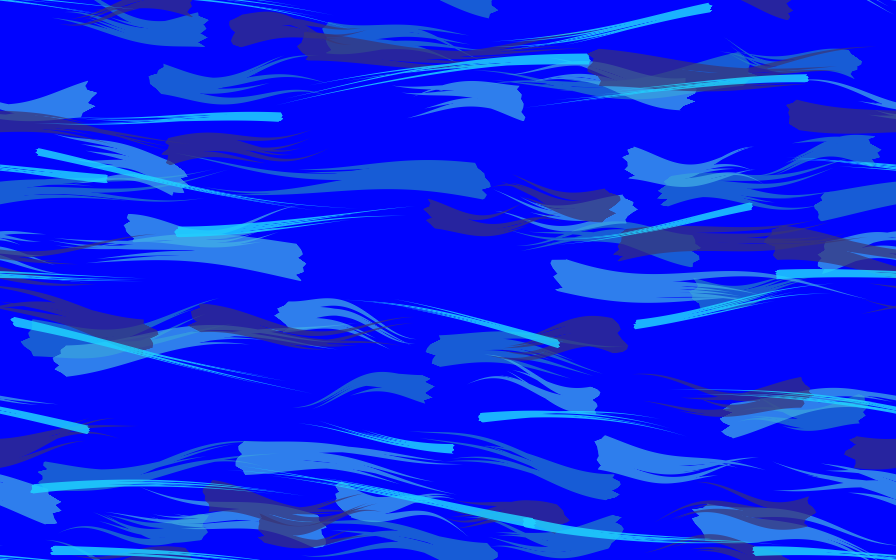
Write a WebGL 1 fragment shader that draws this background.

```glsl
precision highp float;

uniform vec2 u_resolution;

const vec2 TILE = vec2(1.6, 1.0);
const float STROKES_PER_LAYER = 20.0;

float hash(float n) {
  return fract(sin(n * 12.9898 + 4.137) * 43758.5453);
}

// Piecewise linear noise, for a torn edge with sharp teeth
float teeth(float x, float seed) {
  float cell = floor(x);
  return mix(hash(cell + seed), hash(cell + 1.0 + seed), x - cell);
}

// Bristle strands merge at the blunt end (x = 0) and fan out to hairs at x = len
float brushStroke(vec2 p, float len, float halfWidth, float seed, float pixel) {
  float t = p.x / len;
  float v = p.y / halfWidth;
  float tornEnd = halfWidth * (0.8 * teeth(v * 4.0, seed) + 0.45 * min(v * v, 2.0));
  float body = clamp(0.5 + (p.x - tornEnd) / pixel, 0.0, 1.0);
  float cover = 0.0;

  for (int j = 0; j < 6; j++) {
    float lane = (float(j) - 2.5) / 2.5;
    float strandSeed = seed + float(j) * 7.31;
    float spread = hash(strandSeed) - 0.5;
    float reach = mix(0.55, 1.0, hash(strandSeed + 2.7));
    float center = lane * 0.66 * (1.0 - 0.45 * t)
                 + spread * 3.2 * t * t
                 + 0.35 * t * sin(6.0 * t + spread * 9.0);
    float remaining = clamp(1.0 - t / reach, 0.0, 1.0);
    float strandWidth = halfWidth * 0.42 * pow(remaining, 1.1);
    float gap = abs(v - center) * halfWidth;
    float edge = min(0.5 + (strandWidth - gap) / pixel, 2.0 * strandWidth / pixel);
    cover = max(cover, clamp(edge, 0.0, 1.0));
  }
  return cover * body;
}

// Translucent paint, with opacity in alpha
vec4 paintOf(float layer) {
  if (layer < 0.5) return vec4(0.13, 0.51, 0.77, 0.7);
  if (layer < 1.5) return vec4(0.26, 0.70, 0.90, 0.7);
  if (layer < 2.5) return vec4(0.22, 0.20, 0.46, 0.7);
  return vec4(0.12, 0.82, 1.0, 0.85);
}

void main() {
  vec2 p = gl_FragCoord.xy / u_resolution * TILE;
  float pixel = 1.0 / u_resolution.y;
  vec3 color = vec3(0.0, 0.01, 1.0);

  for (int i = 0; i < 80; i++) {
    float id = float(i);
    float seed = id * 3.17 + 1.0;
    float layer = floor((id + 0.5) / STROKES_PER_LAYER);
    bool thin = layer > 2.5;

    // Evenly scattered centers, jittered and wrapped around the tile
    vec2 jitter = vec2(hash(seed), hash(seed + 0.4)) * 0.16;
    vec2 center = fract(id * vec2(0.75488, 0.56984) + jitter);
    vec2 d = (fract(p / TILE - center + 0.5) - 0.5) * TILE;
    if (abs(d.y) > 0.2) continue;

    float size = hash(seed + 0.8);
    float len = thin ? mix(0.3, 0.62, size) : mix(0.26, 0.66, size * size);
    float facing = hash(seed + 1.2) < 0.6 ? -1.0 : 1.0;
    float along = d.x * facing + 0.5 * len;
    if (along < 0.0 || along > len) continue;

    // Tilted, gently waving center line
    float t = along / len;
    float phase = 6.2832 * hash(seed + 1.6);
    float tilt = mix(-0.2, 0.12, hash(seed + 2.0));
    float wave = thin ? 0.028 * sin(2.6 * t + phase) : 0.012 * sin(7.0 * t + phase);
    float across = d.y - tilt * d.x - wave;

    float halfWidth = (thin ? 0.008 : 0.028) * mix(0.8, 1.15, hash(seed + 2.4));
    vec4 paint = paintOf(layer);
    float cover = brushStroke(vec2(along, across), len, halfWidth, seed, pixel);
    color = mix(color, paint.rgb, paint.a * cover);
  }

  gl_FragColor = vec4(color, 1.0);
}
```
